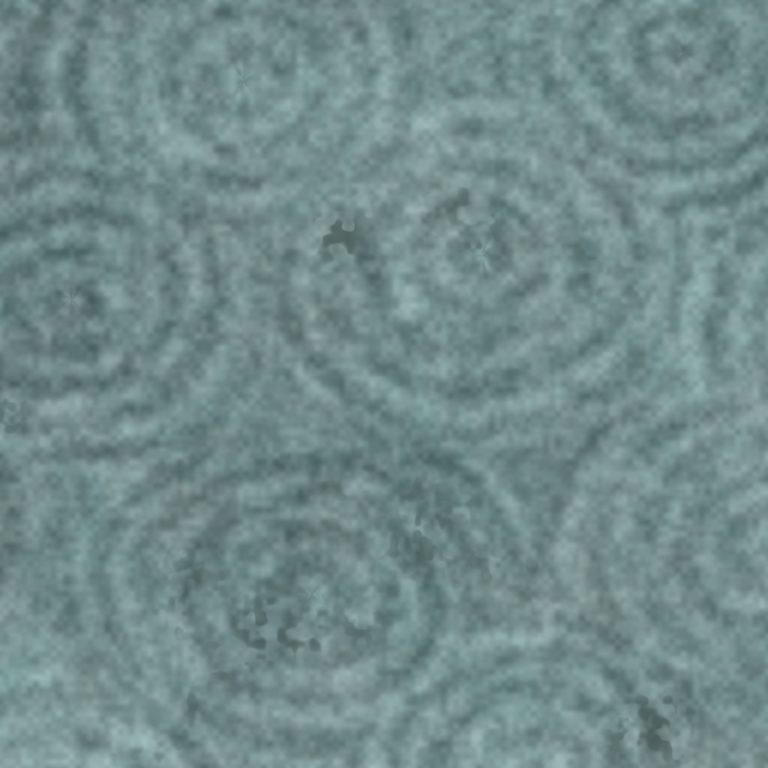
Write a three.js fragment shader that draws this texture.

```glsl
// Weathered teal surface of overlapping combed arcs with mottled grain and dark specks.
#define BASE_COLOR vec3(0.450, 0.550, 0.548)
#define SPECK_COLOR vec3(0.27, 0.345, 0.335)
#define FAN_SPACING vec2(0.60, 0.33)
#define FAN_JITTER 0.16
#define RING_PERIOD 0.053
#define RING_CONTRAST 0.037
#define STREAK_CONTRAST 0.075
#define BLOTCH_CONTRAST 0.12
#define GRAIN_CONTRAST 0.105
#define SPECK_STRENGTH 0.75

varying vec2 vUv;

const float TAU = 6.2831853;

float hash(vec2 p) {
  vec3 q = fract(vec3(p.xyx) * 0.1031);
  q += dot(q, q.yzx + 33.33);
  return fract((q.x + q.y) * q.z);
}

// Smooth value noise, 0 to 1
float noise(vec2 p) {
  vec2 i = floor(p);
  vec2 f = fract(p);
  f = f * f * (3.0 - 2.0 * f);
  float low = mix(hash(i), hash(i + vec2(1.0, 0.0)), f.x);
  float high = mix(hash(i + vec2(0.0, 1.0)), hash(i + vec2(1.0, 1.0)), f.x);
  return mix(low, high, f.y);
}

// Noise centred on zero
float signedNoise(vec2 p) {
  return noise(p) - 0.5;
}

float fbm(vec2 p) {
  float sum = 0.0;
  float amplitude = 0.5;
  for (int k = 0; k < 4; k++) {
    sum += amplitude * signedNoise(p);
    p = mat2(1.6, 1.2, -1.2, 1.6) * p + 17.3;
    amplitude *= 0.5;
  }
  return sum;
}

// Rings and streaks around one fan centre
float combedRings(vec2 offset, float seed) {
  float radius = length(offset);
  float side = offset.x / max(radius, 0.001);
  float rings = sin(TAU * (radius / RING_PERIOD + seed));
  float fade = 0.45 + 1.1 * noise(vec2(radius * 14.0, side * 2.5 + seed * 40.0));
  float streaks = signedNoise(vec2(radius * 48.0, side * 4.0 + seed * 70.0));
  return RING_CONTRAST * rings * fade + STREAK_CONTRAST * streaks;
}

// Staggered fans; the nearest one dominates, with soft seams
float combedFans(vec2 p) {
  float sum = 0.0;
  float total = 0.0;
  for (int j = -1; j <= 4; j++) {
    for (int i = -1; i <= 2; i++) {
      vec2 cell = vec2(float(i), float(j));
      vec2 jitter = vec2(hash(cell + 11.0), hash(cell + 47.0)) - 0.5;
      vec2 center = vec2(cell.x + 0.5 * mod(cell.y, 2.0), cell.y) * FAN_SPACING;
      center += vec2(0.05, -0.03) + FAN_JITTER * jitter;
      vec2 offset = (p - center) * vec2(0.92, 1.08);
      float weight = exp(-90.0 * length(offset));
      sum += weight * combedRings(offset, hash(cell + 83.0));
      total += weight;
    }
  }
  return sum / max(total, 1e-30);
}

// Clustered dark flecks, 0 to 1
float specks(vec2 p) {
  float cluster = smoothstep(0.10, 0.30, fbm(p * 4.2 + 31.0));
  float fleck = 0.65 * noise(p * 68.0 + 5.0) + 0.35 * noise(p * 125.0);
  return cluster * smoothstep(0.48, 0.74, fleck);
}

void main() {
  vec2 p = vUv;

  // Hand-drawn wobble of the arcs
  vec2 wobble = vec2(fbm(p * 7.0), fbm(p * 7.0 + 53.0));
  float tone = combedFans(p + 0.045 * wobble);

  // Broad blotches, mid-size mottling and fine grain
  tone += BLOTCH_CONTRAST * fbm(p * 2.6 + 8.0) * 1.5;
  tone += 0.5 * GRAIN_CONTRAST * signedNoise(p * 26.0 + 3.0);
  tone += GRAIN_CONTRAST * signedNoise(p * 66.0 + 19.0);
  tone += 0.8 * GRAIN_CONTRAST * signedNoise(p * 128.0 + 71.0);

  // Slight drift between grey and teal
  float tint = fbm(p * 9.0 + 90.0) + 0.5 * signedNoise(p * 55.0);
  vec3 color = BASE_COLOR + tone * vec3(0.97, 1.04, 1.03);
  color += tint * vec3(-0.035, 0.008, 0.010);

  color = mix(color, SPECK_COLOR, SPECK_STRENGTH * specks(p));
  gl_FragColor = vec4(color, 1.0);
}
```
